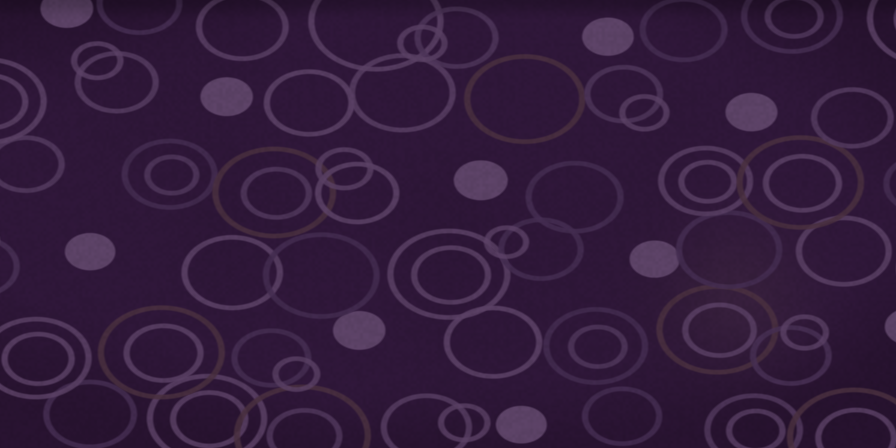
Give the GLSL for this pattern, as a WebGL 2 fragment shader.

```glsl
#version 300 es
precision highp float;
// Dusky plum cloth printed with flattened rings, nested rings and solid ovals.
// A staggered, jittered grid places one motif per cell; each pixel blends the
// motifs of its 3x3 neighbouring cells over a softly shaded, grainy ground.

uniform vec2 u_resolution;
out vec4 fragColor;

const vec3 LILAC = vec3(0.35, 0.25, 0.39);
const vec3 MAUVE = vec3(0.26, 0.17, 0.31);
const vec3 BROWN = vec3(0.285, 0.185, 0.245);

float hash(vec2 p) {
    return fract(sin(dot(p, vec2(127.1, 311.7))) * 43758.5453);
}

float noise(vec2 p) {
    vec2 i = floor(p), f = fract(p);
    f = f * f * (3.0 - 2.0 * f);
    return mix(mix(hash(i), hash(i + vec2(1, 0)), f.x),
               mix(hash(i + vec2(0, 1)), hash(i + vec2(1, 1)), f.x), f.y);
}

// Soft coverage of a signed distance, in cell units
float cover(float d) {
    return 1.0 - smoothstep(-0.014, 0.014, d);
}

float ring(vec2 p, float radius) {
    return cover(abs(length(p) - radius) - 0.029);
}

// Plum ground with darker borders, faint mottling and one warm haze
vec3 ground(vec2 uv) {
    float shade = smoothstep(0.38, 0.6, length((uv - vec2(0.48, 0.55)) * vec2(0.85, 1.0)));
    shade += 0.5 * (noise(uv * vec2(8.0, 4.0)) - 0.5);
    vec3 col = mix(vec3(0.182, 0.089, 0.222), vec3(0.148, 0.069, 0.178), clamp(shade, 0.0, 1.0));
    vec2 haze = (uv - vec2(0.82, 0.34)) * vec2(2.0, 1.0);
    return col + vec3(0.03, 0.032, 0.012) * exp(-dot(haze, haze) * 40.0);
}

// Draws the motif of one cell over col
vec3 motif(vec3 col, vec2 p, vec2 cell) {
    float kind = mod(cell.x + 2.0 * cell.y, 5.0);
    float size = hash(cell + 3.7);
    float tone = hash(cell + 9.2);
    vec3 tint = mix(MAUVE, LILAC, smoothstep(0.1, 0.7, tone));

    if (kind < 0.5) {                       // solid oval
        return mix(col, LILAC + 0.015, 0.95 * cover(length(p) - 0.23 - 0.02 * size));
    }
    if (kind < 1.5) {                       // single ring
        return mix(col, tint, 0.88 * ring(p, 0.33 + 0.14 * size));
    }
    if (kind < 3.5) {                       // large ring, mostly with a nested one
        bool large = kind > 2.5;
        float radius = large ? 0.5 + 0.11 * size : 0.4 + 0.14 * size;
        col = mix(col, large && tone < 0.75 ? BROWN : tint, 0.85 * ring(p, radius));
        float inner = ring(p - vec2(0.02, -0.01), radius * mix(0.53, 0.64, tone));
        return mix(col, mix(tint, LILAC, 0.5), 0.85 * inner * step(0.22, hash(cell + 5.1)));
    }
    // ring crossed by a small companion
    float radius = 0.32 + 0.1 * size;
    float turn = 6.2832 * hash(cell + 6.4);
    col = mix(col, tint, 0.88 * ring(p, radius));
    vec2 companion = p - 0.9 * radius * vec2(cos(turn), sin(turn));
    return mix(col, LILAC, 0.8 * ring(companion, 0.18 + 0.07 * tone));
}

void main() {
    vec2 uv = gl_FragCoord.xy / u_resolution;
    vec2 canvas = gl_FragCoord.xy / u_resolution.y;
    vec3 col = ground(uv);

    // Squashed grid turns circles into ovals
    vec2 pos = canvas * vec2(1.0, 1.0 / 0.74) * 4.15 + vec2(0.3, 0.15);
    for (int y = -1; y <= 1; y++) {
        for (int x = -1; x <= 1; x++) {
            vec2 cell = floor(pos) + vec2(x, y);
            vec2 jitter = vec2(hash(cell), hash(cell + 17.3)) - 0.5;
            vec2 center = cell + 0.5 + 0.46 * jitter;
            center.x += 0.5 * mod(cell.y, 2.0) - 0.25;
            col = motif(col, pos - center, cell);
        }
    }

    // Fine weave grain and a dim top edge
    col *= 1.0 + 0.08 * (noise(canvas * 150.0) - 0.5);
    col *= 1.0 - 0.2 * smoothstep(0.95, 1.0, uv.y);
    fragColor = vec4(col, 1.0);
}
```
